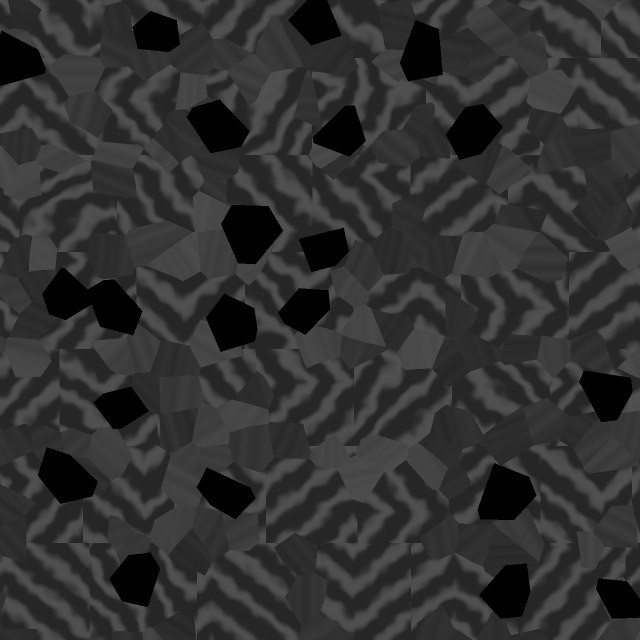
This pattern is drawn by a Shadertoy shader. Its source:

```glsl
const float TAU = 6.2831853;
const float DARK = 0.150;            // stripe troughs and darkest shards
const float LIGHT = 0.318;           // stripe crests and brightest shards
const float PATCH_ROWS = 6.6;
const float STRIPE_PERIOD = 0.060;
const float CHEVRON_SLOPE = 0.85;
const float SHARD_DENSITY = 19.0;
const float SHARD_MARGIN = 0.017;    // width of the broken rim around a patch
const float SHARD_SPREAD = 0.042;    // how far shards invade a patch
const float STREAK_DENSITY = 75.0;
const float HOLE_DENSITY = 7.0;
const float HOLE_CHANCE = 0.33;
const int HOLE_SIDES = 6;

float hash(vec2 p) {
    vec3 q = fract(p.xyx * vec3(0.1031, 0.1030, 0.0973));
    q += dot(q, q.yzx + 33.33);
    return fract((q.x + q.y) * q.z);
}

vec2 hash2(vec2 p) {
    return vec2(hash(p + 17.3), hash(p + 71.9));
}

vec2 direction(float angle) {
    return vec2(cos(angle), sin(angle));
}

float gradientAt(vec2 cell, vec2 offset) {
    return dot(direction(TAU * hash(cell + 5.7)), offset);
}

// Gradient noise, roughly -0.7 to 0.7
float noise(vec2 p) {
    vec2 i = floor(p), f = p - i;
    vec2 u = f * f * f * (f * (f * 6.0 - 15.0) + 10.0);
    vec2 e = vec2(1.0, 0.0);
    float low = mix(gradientAt(i, f), gradientAt(i + e, f - e), u.x);
    float high = mix(gradientAt(i + e.yx, f - e.yx), gradientAt(i + 1.0, f - 1.0), u.x);
    return mix(low, high, u.y);
}

// Staggered rectangles: id, position from the centre, half size
void findPatch(vec2 p, out vec2 id, out vec2 local, out vec2 halfSize) {
    float row = floor(p.y * PATCH_ROWS);
    float columns = mix(5.3, 7.4, hash(vec2(row, 3.0)));
    float shift = hash(vec2(row, 8.0));
    vec2 grid = vec2(p.x * columns + shift, p.y * PATCH_ROWS);
    vec2 scale = vec2(columns, PATCH_ROWS);
    id = floor(grid);
    local = (grid - id - 0.5) / scale;
    halfSize = 0.5 / scale;
}

// Wobbling chevrons, turned and shifted per patch
float stripes(vec2 p) {
    vec2 id, q, halfSize;
    findPatch(p, id, q, halfSize);
    if (hash(id + 21.0) < 0.33) q = q.yx;
    if (hash(id + 34.0) < 0.30) q.y = -q.y;
    float apex = (hash(id + 47.0) - 0.5) * 0.15;
    float swirl = mix(0.008, 0.055, pow(hash(id + 58.0), 3.0));
    float d = q.y + CHEVRON_SLOPE * abs(q.x - apex);
    d += swirl * noise(p * 15.0 + id * 3.1) + 0.015 * noise(p * 46.0);
    float wave = cos(TAU * (d / STRIPE_PERIOD + hash(id + 63.0)));
    return smoothstep(-0.6, 1.2, wave);
}

// Nearest shard seed, in canvas units
vec2 shardSeed(vec2 p) {
    vec2 cell = floor(p * SHARD_DENSITY), nearest = p;
    float best = 1e3;
    for (int y = -1; y <= 1; y++)
    for (int x = -1; x <= 1; x++) {
        vec2 id = cell + vec2(x, y);
        vec2 seed = (id + hash2(id)) / SHARD_DENSITY;
        float d = distance(p, seed);
        if (d < best) { best = d; nearest = seed; }
    }
    return nearest;
}

// Flat grey facet with fine parallel streaks
float shardTone(vec2 p, vec2 seed) {
    vec2 key = floor(seed * 4096.0);
    float h = hash(key);
    vec2 across = direction(TAU * hash(key + 9.0));
    float along = dot(p - seed, across);
    float streak = noise(vec2(along * STREAK_DENSITY, h * 40.0));
    return clamp(0.12 + 0.75 * h * h + 0.24 * streak + 2.0 * along, 0.0, 1.0);
}

// Signed distance bound to scattered irregular polygons
float holes(vec2 p) {
    vec2 cell = floor(p * HOLE_DENSITY);
    float nearest = 1.0;
    for (int y = -1; y <= 1; y++)
    for (int x = -1; x <= 1; x++) {
        vec2 id = cell + vec2(x, y);
        if (hash(id + 91.0) > HOLE_CHANCE) continue;
        vec2 q = p - (id + 0.2 + 0.6 * hash2(id + 7.0)) / HOLE_DENSITY;
        float polygon = -1.0;
        for (int k = 0; k < HOLE_SIDES; k++) {
            vec2 h = hash2(id * 7.0 + float(k) * 13.0);
            float angle = TAU * (float(k) + 0.8 * h.x) / float(HOLE_SIDES);
            polygon = max(polygon, dot(q, direction(angle)) - mix(0.024, 0.050, h.y));
        }
        nearest = min(nearest, polygon);
    }
    return nearest;
}

float scene(vec2 p) {
    vec2 seed = shardSeed(p + 0.008 * vec2(noise(p * 9.0), noise(p * 9.0 + 40.0)));
    vec2 id, local, halfSize;
    findPatch(seed, id, local, halfSize);
    vec2 inset = halfSize - abs(local);
    float rim = SHARD_MARGIN + SHARD_SPREAD * noise(seed * 5.0 + 11.0);
    bool intact = min(inset.x, inset.y) > rim;
    float tone = intact ? stripes(p) : shardTone(p, seed);
    return mix(DARK, LIGHT, tone) * step(0.0, holes(p));
}

void mainImage(out vec4 fragColor, in vec2 fragCoord) {
    // Four samples per pixel smooth the facet edges
    float grey = 0.0;
    for (int i = 0; i < 4; i++) {
        vec2 offset = vec2(i & 1, i >> 1) * 0.5 - 0.25;
        grey += 0.25 * scene((fragCoord + offset) / iResolution.y);
    }
    fragColor = vec4(vec3(grey), 1.0);
}
```
